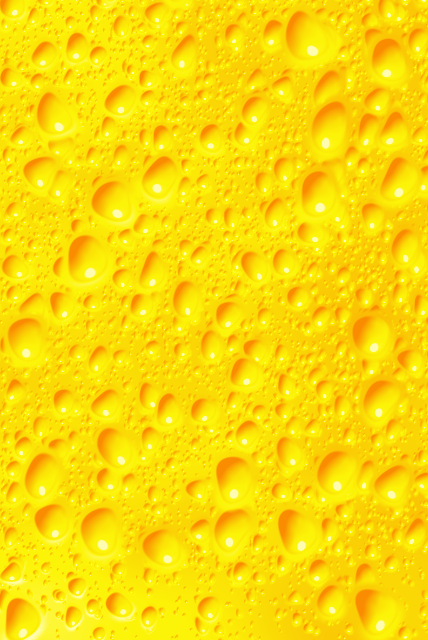
Write a Shadertoy shader that draws this texture.

```glsl
// Golden wet glass: irregular water drops on a glowing yellow sheet.
// Jittered cell layers run from fine beads to large drops, each drop shaded
// by a dark upper-left side, a bright belly and a glint near its lower edge.

vec4 hash4(vec2 cell, float seed) {
    vec4 p = fract(vec4(cell.xyx, seed + cell.y) * vec4(0.1031, 0.1030, 0.0973, 0.1099) + seed * 0.137);
    p += dot(p, p.wzxy + 33.33);
    return fract((p.xxyz + p.yzzw) * p.zywx);
}

// Slow light across the sheet: paler at upper left and foot, deeper at right.
float sheetTone(vec2 uv) {
    float waves = sin(uv.x * 8.0 + 2.0 * sin(uv.y * 6.0)) * sin(uv.y * 10.0 + uv.x * 5.0)
                + 0.6 * sin(uv.x * 21.0 - uv.y * 15.0 + 2.0 * sin(uv.y * 13.0));
    float foot = smoothstep(0.17, 0.03, uv.y) * smoothstep(0.55, 0.1, uv.x);
    float corner = smoothstep(0.35, 1.0, uv.y) * smoothstep(0.65, 0.1, uv.x);
    return 0.854 + 0.032 * waves - 0.10 * (uv.x - 0.33) + 0.10 * foot + 0.04 * corner;
}

// Unit drop space: tilt, lengthen, taper and bend a circle.
vec2 dropSpace(vec2 p, vec4 rnd, float size) {
    float tilt = (rnd.x - 0.62) * 0.75;
    p = mat2(cos(tilt), -sin(tilt), sin(tilt), cos(tilt)) * p;
    p.y /= 1.06 + 0.6 * rnd.w * rnd.w;
    p.x *= 1.0 + (rnd.y - 0.4) * 0.55 * clamp(p.y, -1.3, 1.3);
    p.x += size * 0.12 * sin(p.y * 2.5 + rnd.z * 6.28);
    return p;
}

float addDrop(float tone, float sheet, vec2 offset, float radius, vec4 rnd, float size, float pixel) {
    vec2 p = dropSpace(offset / radius, rnd, size);
    float angle = atan(p.y, p.x);
    float d = length(p) * (1.0 + 0.06 * sin(angle * 2.0 + rnd.x * 6.28)
                               + 0.05 * sin(angle * 3.0 + rnd.w * 6.28));
    if (d > 1.7) return tone;
    vec2 dir = p / max(length(p), 0.001);
    float soft = 0.04 + 0.8 * pixel / radius;
    float inside = smoothstep(1.0 + soft, 1.0 - soft, d);

    // Large drops gather the fine beads around them.
    tone = mix(tone, sheet, size * smoothstep(1.5, 1.15, d));

    // Light focused below the drop, faint shade above it.
    float halo = smoothstep(1.6, 1.0, d);
    tone += halo * (mix(0.09, 0.14, size) * max(dot(dir, vec2(0.3, -0.95)), 0.0)
                  - 0.03 * max(dot(dir, vec2(-0.3, 0.95)), 0.0));

    // Curved body with refracted orange spread over the far side.
    float rim = smoothstep(0.0, 0.95, d);
    float shade = max(dot(dir, vec2(-0.80, 0.60)), 0.0);
    float body = 0.875 + mix(0.05, 0.10, size) * dot(p, vec2(0.75, -0.6));
    body -= mix(0.16, 0.20 + 0.12 * rnd.z, size) * rim * shade;
    body -= size * 0.07 * smoothstep(0.6, 0.95, d) * smoothstep(0.1, 0.9, dir.y);
    body -= 0.10 * smoothstep(0.75, 1.0, d) * max(dot(dir, vec2(0.5, -0.86)), 0.0);

    // Elongated glint and its soft glow.
    vec2 g = (p - vec2(0.10, -0.62)) * vec2(4.3, 4.6);
    body += 0.08 * exp(-0.22 * dot(g, g));
    body += mix(0.09, 0.30, size) * smoothstep(1.25, 0.3, length(g));
    return mix(tone, body, inside);
}

vec3 goldRamp(float tone) {
    vec3 amber = vec3(0.98, 0.60, 0.01);
    vec3 yellow = vec3(0.98, 0.85, 0.02);
    vec3 lemon = vec3(0.99, 0.955, 0.03);
    vec3 glint = vec3(1.0, 0.99, 0.70);
    vec3 color = mix(amber, yellow, clamp((tone - 0.60) / 0.25, -0.2, 1.0));
    color = mix(color, lemon, clamp((tone - 0.85) / 0.10, 0.0, 1.0));
    return mix(color, glint, smoothstep(0.97, 1.16, tone));
}

void mainImage(out vec4 fragColor, in vec2 fragCoord) {
    vec2 uv = fragCoord / iResolution.y;
    float pixel = 1.0 / iResolution.y;
    float sheet = sheetTone(uv);
    float tone = sheet;

    // Layers grow from fine beads to large drops.
    for (int layer = 0; layer < 6; layer++) {
        float level = float(layer);
        float cellSize = 0.0105 * pow(1.6, level);
        float size = smoothstep(1.0, 5.0, level);
        vec2 home = floor(uv / cellSize);
        for (int y = -1; y <= 1; y++) {
            for (int x = -1; x <= 1; x++) {
                vec2 cell = home + vec2(x, y);
                vec4 place = hash4(cell, level * 7.0 + 1.0);
                vec4 form = hash4(cell, level * 7.0 + 4.0);
                vec2 center = (cell + 0.2 + 0.6 * place.xy) * cellSize;
                float film = (1.0 - size) * 0.45 * smoothstep(0.18, 0.04, center.y);
                if (place.z > mix(0.66, 0.62, size) - film) continue;
                float radius = cellSize * mix(0.16, 0.28, place.w);
                tone = addDrop(tone, sheet, uv - center, radius, form, size, pixel);
            }
        }
    }
    // Final contrast around the middle gold.
    tone = 0.865 + (tone - 0.865) * 1.15;
    fragColor = vec4(goldRamp(tone), 1.0);
}
```
